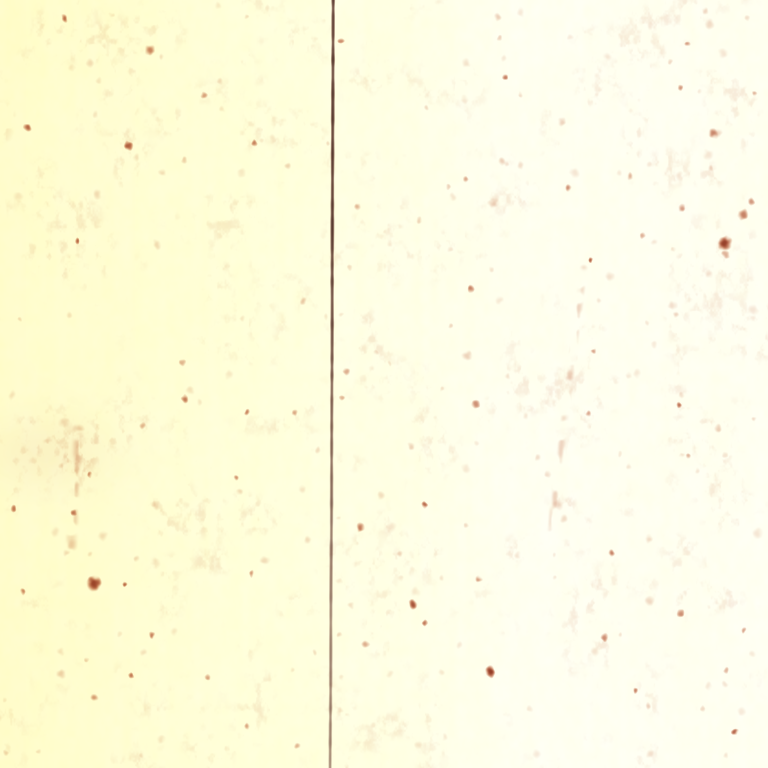
Reproduce this texture procedurally as a Shadertoy shader.

```glsl
// Aged ivory paper: a pale yellow to cream gradient, a thin dark vertical seam,
// and scattered rust specks. Stains are summed as pigment density and absorbed
// exponentially, so thin pigment looks peach and thick pigment red-brown.
#define PAPER_LEFT_BLUE 0.792
#define PAPER_RIGHT_BLUE 0.941
#define RUST_ABSORPTION vec3(0.46, 1.20, 1.50)
#define SEAM_ABSORPTION vec3(0.78, 1.08, 1.12)
#define SEAM_X 0.430
#define SEAM_HALF_WIDTH 0.0019
#define LARGE_SPOT_RADIUS 0.0115
#define MEDIUM_SPOT_RADIUS 0.0085
#define SMALL_SPOT_RADIUS 0.0064
#define MOTTLE_AMOUNT 0.036

// Integer hash giving three random values in 0..1
vec3 hash3(ivec2 cell, int seed) {
    uvec3 v = uvec3(ivec3(cell, seed)) * 1664525u + 1013904223u;
    v.x += v.y * v.z; v.y += v.z * v.x; v.z += v.x * v.y;
    v ^= v >> 16u;
    v.x += v.y * v.z; v.y += v.z * v.x; v.z += v.x * v.y;
    return vec3(v >> 8u) / 16777216.0;
}

float valueNoise(vec2 p, int seed) {
    ivec2 cell = ivec2(floor(p));
    vec2 f = fract(p);
    f = f * f * (3.0 - 2.0 * f);
    float low = mix(hash3(cell, seed).x, hash3(cell + ivec2(1, 0), seed).x, f.x);
    float high = mix(hash3(cell + ivec2(0, 1), seed).x, hash3(cell + ivec2(1, 1), seed).x, f.x);
    return mix(low, high, f.y);
}

float fbm(vec2 p, int seed) {
    float sum = 0.0, weight = 0.5;
    for (int i = 0; i < 3; i++) {
        sum += weight * valueNoise(p, seed + i);
        p *= 2.1;
        weight *= 0.5;
    }
    return sum;
}

// Soft specks, at most one per grid cell, most of them pale when paleness is high
float specks(vec2 uv, float cells, float share, float radius, float paleness, int seed) {
    ivec2 cell = ivec2(floor(uv * cells));
    vec3 place = hash3(cell, seed);
    vec3 look = hash3(cell, seed + 50);
    vec2 offset = (fract(uv * cells) - mix(vec2(0.18), vec2(0.82), place.xy)) / cells;
    offset.x *= mix(0.95, 1.35, look.x);
    offset += 0.0030 * (vec2(valueNoise(uv * 170.0, 7), valueNoise(uv * 170.0, 8)) - 0.5);
    float size = radius * mix(0.7, 1.0, look.y);
    float body = 1.0 - smoothstep(0.1, 1.0, length(offset) / size);
    return body * mix(1.0 - paleness, 1.0, look.z * look.z) * step(place.z, share);
}

// Soft band around a segment, used for faint scratches
float streak(vec2 uv, vec2 a, vec2 b, float width) {
    vec2 along = b - a;
    float t = clamp(dot(uv - a, along) / dot(along, along), 0.0, 1.0);
    return 1.0 - smoothstep(0.0, width, length(uv - a - along * t));
}

vec3 paper(vec2 uv) {
    float ramp = 0.57 * clamp(uv.x / 0.43, 0.0, 1.0)
               + 0.08 * smoothstep(0.42, 0.44, uv.x)
               + 0.35 * smoothstep(0.47, 0.72, uv.x);
    float blue = mix(PAPER_LEFT_BLUE, PAPER_RIGHT_BLUE, ramp);
    float clouds = fbm(uv * vec2(8.0, 5.0), 15) - 0.44;
    float mottle = fbm(uv * vec2(85.0, 65.0), 11) - 0.44;
    float fibres = valueNoise(uv * vec2(90.0, 3.0), 21) - 0.5;
    blue += MOTTLE_AMOUNT * (0.8 * clouds + mottle + 0.35 * fibres);
    return vec3(1.0, mix(0.990, 1.0, smoothstep(0.0, 0.4, uv.x)), blue);
}

float rustDensity(vec2 uv) {
    // Bold, medium, small and barely visible specks
    float rust = 1.20 * specks(uv, 5.0, 0.18, LARGE_SPOT_RADIUS, 0.1, 101);
    rust += 0.95 * specks(uv, 8.0, 0.17, MEDIUM_SPOT_RADIUS, 0.5, 202);
    rust += 0.75 * specks(uv, 14.0, 0.23, SMALL_SPOT_RADIUS, 0.65, 303);
    rust += 0.17 * specks(uv, 21.0, 0.13, 0.0085, 0.6, 404);
    rust += 0.16 * specks(uv, 30.0, 0.12, 0.0060, 0.6, 505);

    // Cloudy blush on the left edge and sparse peach smudges
    float grain = smoothstep(0.45, 0.75, fbm(uv * vec2(95.0, 75.0), 31));
    vec2 blush = (uv - vec2(0.06, 0.41)) / vec2(0.08, 0.045);
    rust += 0.065 * exp(-dot(blush, blush)) * (0.5 + grain);
    float patches = smoothstep(0.42, 0.66, fbm(uv * 18.0, 41));
    rust += 0.065 * patches * grain;

    // Broken scratches
    float breaks = smoothstep(0.45, 0.9, valueNoise(uv * vec2(130.0, 90.0), 51));
    rust += 0.15 * breaks * streak(uv, vec2(0.717, 0.31), vec2(0.760, 0.65), 0.007);
    rust += 0.18 * breaks * streak(uv, vec2(0.093, 0.29), vec2(0.102, 0.44), 0.010);
    return rust;
}

// Fine seam, darker at the top, slightly bowed and uneven
float seamDensity(vec2 uv) {
    float center = SEAM_X + 0.004 * uv.y + 0.0008 * (valueNoise(vec2(uv.y * 9.0, 0.5), 61) - 0.5);
    float uneven = valueNoise(vec2(uv.y * 90.0, 0.5), 62);
    float halfWidth = SEAM_HALF_WIDTH * mix(0.9, 1.15, uneven);
    float band = 1.0 - smoothstep(0.0, 1.6, abs(uv.x - center) / halfWidth);
    return band * mix(0.60, 1.20, smoothstep(0.15, 0.80, uv.y)) * mix(0.8, 1.2, uneven);
}

void mainImage(out vec4 fragColor, in vec2 fragCoord) {
    vec2 uv = fragCoord / iResolution.xy;
    vec3 color = paper(uv);
    color *= exp(-RUST_ABSORPTION * rustDensity(uv));
    color *= exp(-SEAM_ABSORPTION * seamDensity(uv));
    fragColor = vec4(clamp(color, 0.0, 1.0), 1.0);
}
```
